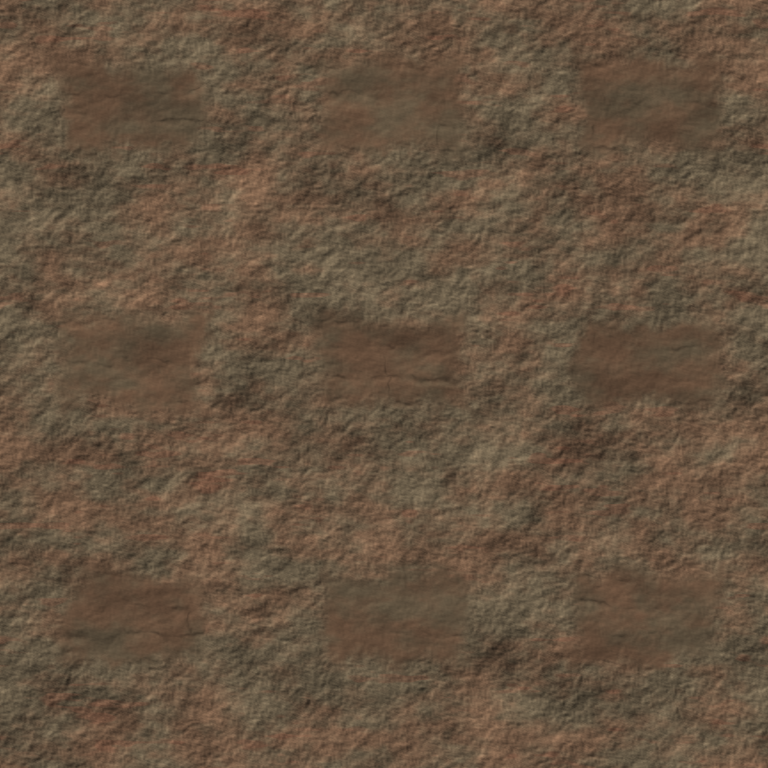
Reproduce this texture procedurally as a WebGL 2 fragment shader.

```glsl
#version 300 es
precision highp float;
// Weathered brown rock wall: three by three tiles, each with a smoother patch of worn masonry.
uniform vec2 u_resolution;
out vec4 outColor;

const float TILES = 3.0;
const vec3 STONE = vec3(0.395, 0.333, 0.268);
const vec3 MASONRY = vec3(0.365, 0.302, 0.240);
const vec3 RUST = vec3(1.055, 0.970, 0.935);
const vec3 LICHEN = vec3(0.970, 1.010, 0.990);
const vec3 RED_CLAY = vec3(0.47, 0.31, 0.24);

float hash(vec2 c) {
  vec3 q = fract(c.xyx * 0.1031);
  q += dot(q, q.yzx + 33.33);
  return fract((q.x + q.y) * q.z);
}

// Smooth lattice noise that wraps after "period" cells.
float latticeNoise(vec2 p, vec2 period, float seed) {
  vec2 i = floor(p), f = fract(p);
  f = f * f * (3.0 - 2.0 * f);
  vec2 a = mod(i, period) + seed, b = mod(i + 1.0, period) + seed;
  return mix(mix(hash(a), hash(vec2(b.x, a.y)), f.x),
             mix(hash(vec2(a.x, b.y)), hash(b), f.x), f.y);
}

// Octaves of noise; "span" is the number of tiles before it repeats.
float layered(vec2 p, vec2 freq, float span, int octaves, float seed) {
  float sum = 0.0, weight = 0.5, total = 0.0;
  for (int k = 0; k < octaves; k++) {
    sum += weight * latticeNoise(p * freq, freq * span, seed + float(k) * 17.0);
    total += weight;
    weight *= 0.65;
    freq *= 2.0;
  }
  return sum / total;
}

// Distance to the nearest scattered point, wrapping like the noise.
float cellular(vec2 p, vec2 period, float seed) {
  vec2 i = floor(p), f = fract(p);
  float nearest = 2.0;
  for (int k = 0; k < 9; k++) {
    vec2 o = vec2(k % 3 - 1, k / 3 - 1), c = mod(i + o, period) + seed;
    nearest = min(nearest, length(o + vec2(hash(c), hash(c + 71.0)) - f));
  }
  return nearest;
}

// Height of the craggy rock.
float rockHeight(vec2 p) {
  vec2 warp = vec2(latticeNoise(p * 13.0, vec2(13.0), 5.0), latticeNoise(p * 13.0, vec2(13.0), 43.0));
  vec2 cells = vec2(16.0, 22.0);
  float crags = cellular((p + 0.08 * warp) * cells, cells, 11.0);
  return layered(p, vec2(18.0, 22.0), TILES, 4, 3.0) - 0.30 * crags;
}

// Soft round stain, repeated in every tile.
float stain(vec2 p, vec2 center, vec2 size) {
  vec2 d = (fract(p - center + 0.5) - 0.5) / size;
  return exp(-dot(d, d));
}

float boxDistance(vec2 d, vec2 halfSize) {
  vec2 q = abs(d) - halfSize;
  return length(max(q, 0.0)) + min(max(q.x, q.y), 0.0);
}

// Broken joints between the worn courses; x is the crack, y the lit lip below it.
vec2 masonryJoints(vec2 d, vec2 halfSize, vec2 p, float seed) {
  d += 0.08 * (vec2(layered(p, vec2(8.0), TILES, 4, 61.0), layered(p, vec2(7.0), TILES, 4, 83.0)) - 0.5);
  float courses = 2.0 + floor(2.0 * hash(vec2(seed, 4.0)));
  float rowHeight = 2.0 * halfSize.y / courses;
  float v = d.y / rowHeight + 0.5 * courses;
  float level = (v - floor(v + 0.5)) * rowHeight;
  float across = d.x - (hash(vec2(floor(v), seed)) - 0.5) * 1.7 * halfSize.x;
  float broken = smoothstep(0.42, 0.70, layered(p, vec2(7.0, 9.0), TILES, 3, 29.0));
  float crack = max(exp(-pow(abs(level) / 0.007, 2.0)), 0.7 * exp(-pow(abs(across) / 0.006, 2.0)));
  float lip = exp(-pow(abs(level + 0.022) / 0.014, 2.0));
  return vec2(crack, lip) * broken;
}

void main() {
  vec2 p = gl_FragCoord.xy / u_resolution * TILES;
  float seed = dot(floor(p), vec2(7.0, 19.0)) + 2.0;

  // Mottling: one part the same in all tiles, one part spanning the wall, one fine
  float tileTone = layered(p, vec2(5.0, 8.0), 1.0, 5, 7.0) - 0.5;
  float wallTone = layered(p, vec2(4.0, 6.0), TILES, 5, 37.0) - 0.5;
  float grit = layered(p, vec2(22.0, 36.0), TILES, 3, 211.0) - 0.5;
  float stains = 0.16 * stain(p, vec2(0.91, 0.17), vec2(0.13, 0.20))
               + 0.12 * stain(p, vec2(0.16, 0.50), vec2(0.12, 0.09))
               - 0.18 * stain(p, vec2(0.92, 0.44), vec2(0.11, 0.09))
               - 0.09 * stain(p, vec2(0.60, 0.31), vec2(0.30, 0.07));
  // Craggy surface lit from the upper left
  float slope = rockHeight(p) - rockHeight(p + vec2(-0.008, 0.008));
  vec3 rock = STONE * (1.0 + 0.50 * tileTone + 0.36 * wallTone + 0.30 * grit + stains + 1.10 * slope);
  // Rust bands, greenish lichen and thin streaks of red clay
  float band = 0.5 + 0.5 * cos(6.2832 * (p.y - 0.06));
  float hue = layered(p, vec2(5.0, 9.0), TILES, 4, 101.0) + 0.08 * (band - 0.5);
  rock *= mix(LICHEN, RUST, smoothstep(0.30, 0.74, hue));
  float streak = layered(p, vec2(5.0, 20.0), TILES, 3, 131.0);
  rock = mix(rock, RED_CLAY * (1.0 + slope), 0.40 * smoothstep(0.70, 0.82, streak + 0.05 * band));
  // Smooth masonry patch, different in each tile
  vec2 halfSize = vec2(0.27, 0.165), d = fract(p) - vec2(0.53, 0.585);
  float ragged = 0.16 * (layered(p, vec2(9.0), TILES, 4, 151.0) - 0.5);
  float mask = 1.0 - smoothstep(-0.045, 0.045, boxDistance(d, halfSize) + ragged);
  float worn = layered(p, vec2(5.0, 12.0), TILES, 5, 173.0) - 0.5;
  float wornHue = layered(p, vec2(5.0, 8.0), TILES, 4, 191.0);
  vec2 joints = masonryJoints(d, halfSize, p, seed);
  float wornTone = 0.96 + 0.55 * worn + 0.30 * slope + 0.13 * joints.y - 0.24 * joints.x;
  wornTone += 0.08 * hash(vec2(seed, 23.0));
  vec3 masonry = MASONRY * wornTone * mix(LICHEN, RUST, smoothstep(0.25, 0.70, wornHue));
  outColor = vec4(mix(rock, masonry, 0.9 * mask), 1.0);
}
```
